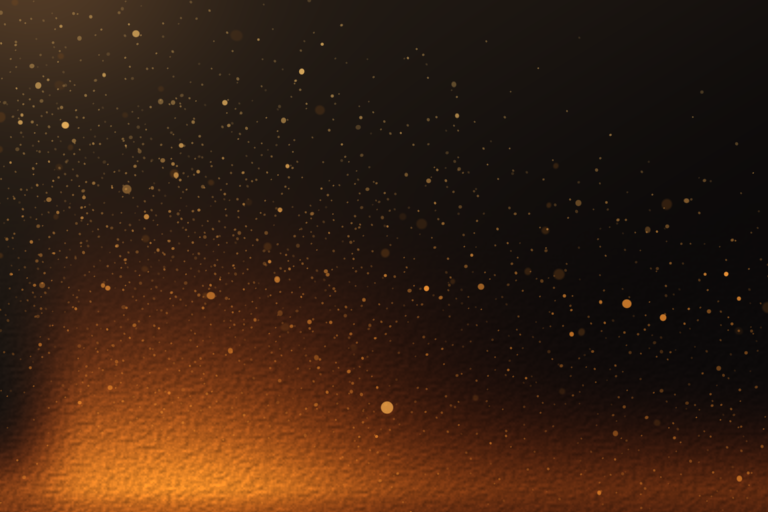
Reproduce this background procedurally as a Shadertoy shader.

```glsl
// Golden dust drifting diagonally across a dark backdrop above a glowing amber floor.

const vec3 SHADOW = vec3(0.045, 0.036, 0.036);
const vec3 HAZE = vec3(0.125, 0.098, 0.075);
const vec3 CORNER_LIGHT = vec3(0.20, 0.135, 0.075);
const vec3 PALE_GOLD = vec3(0.90, 0.70, 0.38);
const vec3 ORANGE_GOLD = vec3(0.93, 0.54, 0.17);

vec2 hash22(vec2 p) {
    vec3 q = fract(p.xyx * vec3(0.1031, 0.1030, 0.0973));
    q += dot(q, q.yzx + 33.33);
    return fract((q.xx + q.yz) * q.zy);
}

float valueNoise(vec2 p) {
    vec2 cell = floor(p), f = fract(p);
    f = f * f * (3.0 - 2.0 * f);
    float low = mix(hash22(cell).x, hash22(cell + vec2(1, 0)).x, f.x);
    float high = mix(hash22(cell + vec2(0, 1)).x, hash22(cell + vec2(1, 1)).x, f.x);
    return mix(low, high, f.y);
}

// Soft elliptical spot, 1 at its centre
float spot(vec2 p, vec2 center, vec2 size) {
    vec2 d = (p - center) / size;
    return exp(-dot(d, d));
}

// Amber light: rising plume, floor band and hot core
float emberHeat(vec2 uv) {
    float open = smoothstep(-0.01, 0.12, uv.x);
    float plume = 0.48 * open * spot(uv, vec2(0.22, 0.12), vec2(0.30, 0.30));
    float height = mix(0.20, 0.13, uv.x) * mix(0.5, 1.0, open);
    float band = (0.40 + 0.18 * exp(-uv.x * 9.0)) * exp(-pow(uv.y / height, 2.0));
    float core = 0.13 * spot(uv, vec2(0.29, 0.04), vec2(0.18, 0.08));
    return (plume + band + core) * mix(0.78, 1.0, smoothstep(0.0, 0.05, uv.y));
}

vec3 emberColor(float heat) {
    return heat * vec3(0.90, 0.25 + 0.27 * heat, 0.03 + 0.09 * heat);
}

// Density of the dust stream, falling from upper left to lower right
float streamDensity(vec2 uv, float drop, float width) {
    float d = (uv.y - (0.76 - 0.40 * uv.x - drop)) / width;
    return exp(-d * d) * mix(1.0, 0.4, smoothstep(0.2, 0.7, uv.x));
}

// One scattered layer: x is coverage, y is a random tone
vec2 flakeLayer(vec2 p, float cell, float seed, vec2 radii, vec2 stream, float amount, float soft) {
    float angle = 0.4 + seed * 1.3;
    mat2 turn = mat2(cos(angle), sin(angle), -sin(angle), cos(angle));
    vec2 q = turn * p / cell + 40.0;
    vec2 id = floor(q);
    vec2 place = hash22(id + seed * 17.0);
    vec2 traits = hash22(id + seed * 31.0 + 90.0);
    vec2 center = id + 0.22 + 0.56 * place;
    vec2 world = ((center - 40.0) * cell) * turn;
    float chance = amount * streamDensity(world / vec2(1.5, 1.0), stream.x, stream.y);
    float present = step(traits.x, chance);
    float size = mix(radii.x, radii.y, traits.y * traits.y);
    vec2 offset = (q - center) * cell * vec2(1.0, 0.85 + 0.3 * place.x);
    float disc = 1.0 - smoothstep(size - soft, size + soft, length(offset));
    return vec2(disc * present, fract(place.x * 7.0 + traits.y * 5.0));
}

void mainImage(out vec4 fragColor, in vec2 fragCoord) {
    vec2 uv = fragCoord / iResolution.xy;
    vec2 p = uv * vec2(1.5, 1.0);
    float pixel = 1.0 / iResolution.y;

    // Dark backdrop, corner light and ember glow
    float haze = smoothstep(-0.1, 1.0, uv.y - 0.9 * uv.x + 0.3);
    vec3 color = mix(SHADOW, HAZE, haze);
    color += CORNER_LIGHT * spot(uv, vec2(0.04, 1.06), vec2(0.24, 0.27));
    float heat = emberHeat(uv);
    color += emberColor(heat);

    // Embossed grain, strongest on the lit floor
    vec2 grainPos = p * vec2(110.0, 150.0);
    float relief = valueNoise(grainPos) - valueNoise(grainPos + vec2(0.5, -0.7));
    float speckle = valueNoise(p * 260.0) - 0.5;
    color *= 1.0 + (0.24 * relief + 0.14 * speckle) * smoothstep(0.65, 0.2, uv.y);

    // Faint defocused discs
    vec2 blurred = flakeLayer(p, 0.07, 6.0, vec2(0.005, 0.011), vec2(0.06, 0.30), 0.42, 0.003);
    color = mix(color, ORANGE_GOLD * 0.6, blurred.x * (0.12 + 0.2 * blurred.y));

    // Flakes, from large and sparse to fine and dense
    vec3 gold = mix(ORANGE_GOLD, PALE_GOLD, smoothstep(0.3, 0.85, uv.y));
    for (int i = 0; i < 4; i++) {
        float layer = float(i);
        float cell = 0.1 * pow(0.56, layer);
        vec2 radii = cell * vec2(0.035, 0.085) + 0.0008;
        vec2 stream = vec2(0.05 * layer, 0.24 + 0.04 * layer);
        vec2 flake = flakeLayer(p, cell, layer + 1.0, radii, stream, 0.48 + 0.08 * layer, pixel);
        float strength = mix(0.25, 1.0, flake.y) * (1.0 - 0.17 * layer);
        color = mix(color, gold, flake.x * strength);
    }

    // Lone bright orb above the floor
    float orb = 1.0 - smoothstep(0.010, 0.014, length(p - vec2(0.756, 0.204)));
    color = mix(color, mix(ORANGE_GOLD, PALE_GOLD, 0.5), 0.85 * orb);

    fragColor = vec4(clamp(color, 0.0, 1.0), 1.0);
}
```
